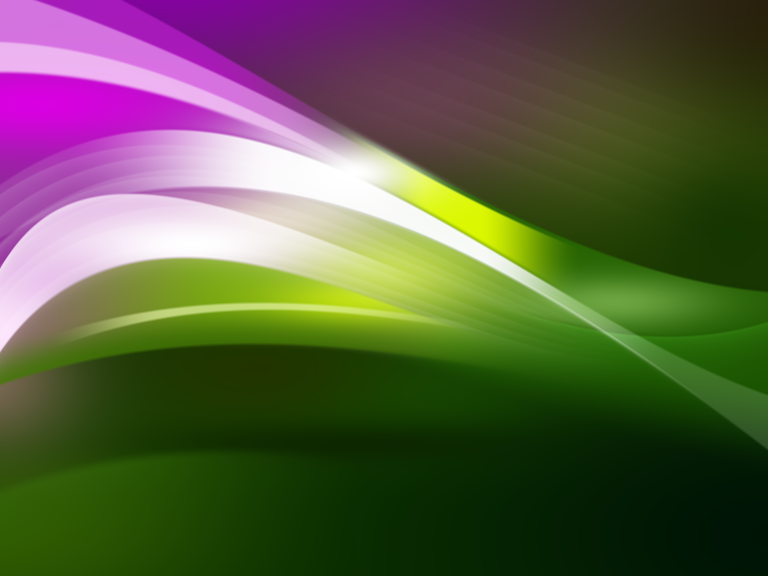
Give the GLSL for this background, as a WebGL 2 fragment shader.

```glsl
#version 300 es
precision highp float;
// Flowing silk ribbons of light, from magenta through white to green.
uniform vec2 u_resolution;
out vec4 fragColor;

vec2 p; // position, 0 to 1 on both axes
vec3 color;

float hash(float n) { return fract(sin(n * 12.9898) * 43758.5453); }

void paint(float r, float g, float b, float alpha) { color = mix(color, vec3(r, g, b), alpha); }

// Cubic through four heights at x = 0, 1/3, 2/3, 1.
float curve(float h0, float h1, float h2, float h3) {
    float a = 3.0 * p.x, b = a - 1.0, c = a - 2.0, d = a - 3.0;
    return -h0 * b * c * d / 6.0 + h1 * a * c * d / 2.0 - h2 * a * b * d / 2.0 + h3 * a * b * c / 6.0;
}

// Soft elliptical spot.
float glow(float x, float y, float rx, float ry) {
    vec2 d = (p - vec2(x, y)) / vec2(rx, ry);
    return exp(-dot(d, d));
}

float below(float height, float soft) { return smoothstep(-soft, soft, height - p.y); }

float band(float top, float bottom, float soft) {
    return below(top, .003) * (1.0 - below(bottom, soft));
}

// Crisp upper edge that fades downward.
float rim(float height, float width) {
    return below(height, .0025) * exp(-max(height - p.y, 0.0) / width);
}

// One on the left, zero on the right.
float fade(float from, float to) { return 1.0 - smoothstep(from, to, p.x); }

void background() {
    color = mix(vec3(.03, .17, 0), vec3(.13, .25, 0), smoothstep(.1, .7, p.y));
    paint(.29, .39, .07, .85 * glow(.78, .79, .2, .15));
    paint(.13, .13, 0.0, glow(1.03, 1.0, .2, .2));
    paint(.53, 0.0, .65, glow(.22, 1.06, .48, .28));
    paint(.43, .26, .33, .75 * glow(.53, .82, .19, .13));
    paint(.06, .19, 0.0, .7 * glow(.95, .61, .1, .1));
    // Faint slanted streaks
    for (float i = 0.0; i < 7.0; i++) {
        float height = .7 + .035 * i - .5 * (p.x - .7) + .02 * hash(i);
        color += .025 * rim(height, .02) * glow(.7, .78, .2, .18);
    }
    // Dark lower field with a broad green fold
    paint(.1, .32, 0.0, .8 * glow(.55, .32, .25, .1));
    paint(.14, .19, 0.0, .8 * glow(.33, .35, .17, .09));
    paint(.2, .36, 0.0, .9 * glow(0.0, .08, .3, .2));
    paint(.05, .14, 0.0, .8 * glow(.45, .23, .25, .035));
    float fold = curve(.146, .215, .149, .03);
    paint(.2, .42, .02, .65 * below(fold, .012) * exp(-max(fold - p.y, 0.0) / .1) * fade(.1, .5));
    paint(0.0, .08, .02, glow(1.0, .07, .35, .28));
    paint(.47, .4, .32, glow(-.02, .34, .12, .12));
}

void main() {
    p = gl_FragCoord.xy / u_resolution;
    float x = p.x, droop = exp(-16.0 * x);
    background();

    // Heights of the main folds, from top to bottom
    float outer = curve(1.1, .87, .627, .493);
    float veil = curve(1.02, .84, .597, .314);
    float sashTop = curve(.927, .804, .557, .314);
    float sashBottom = curve(.875, .781, .549, .253);
    float silkTop = curve(.679, .755, .545, .314);
    float silkBottom = curve(.587, .67, .517, .219);
    float arc = curve(.653, .623, .462, .441) - .12 * droop;
    float belly = curve(.444, .54, .401, .427) - .055 * droop;
    float threadTop = curve(.384, .474, .424, .332);
    float threadBottom = curve(.354, .462, .413, .332);
    float hem = curve(.332, .403, .354, .253);

    // Body of the sheaf, magenta to green
    vec3 body = mix(vec3(.16, .47, 0), vec3(.7, .13, .78), fade(.25, .6));
    float sheaf = band(outer, hem, .084 - .08 * fade(.35, .9));
    float upper = smoothstep(-.03, .03, p.y - belly);
    color = mix(color, body, sheaf * (.75 - .2 * x * x) * max(upper, smoothstep(.4, .6, x)));
    paint(.85, 0.0, .88, sheaf * glow(.04, .82, .24, .08));

    // Upper pink veil and sash
    float left = fade(.36, .54);
    paint(.94, .66, .97, .62 * left * band(veil, sashBottom, .006));
    paint(.98, .88, .98, .6 * left * band(sashTop, sashBottom, .004));
    paint(.93, .76, .95, .8 * band(sashBottom, silkTop, .01) * glow(.4, .76, .13, .06));

    // Yellow sliver along the outer edge
    float sliver = smoothstep(.44, .56, x) * fade(.62, .76);
    paint(.86, .97, 0.0, sliver * band(outer - .008, silkTop, .01));

    // Yellow-green and pale light inside the folds
    float inner = band(silkBottom, hem, .01);
    paint(.76, .86, .22, .95 * inner * glow(.5, .53, .19, .11));
    paint(.95, .92, .85, .8 * inner * glow(.36, .62, .15, .06));
    float skirt = band(belly, hem, .004);
    vec3 skirtColor = mix(vec3(.5, .7, .06), vec3(.56, .43, .42), fade(.02, .3));
    skirtColor = mix(vec3(.26, .46, .02), skirtColor, smoothstep(0.0, .08, p.y - hem));
    color = mix(color, skirtColor, skirt * .85 * fade(.4, .68));
    paint(.78, .9, 0.0, .85 * skirt * glow(.47, .48, .11, .035));

    // White silk ribbon and its translucent tail
    float silkLight = (.96 - .84 * fade(.08, .36)) * (.22 + .78 * fade(.62, .88));
    vec3 silkColor = mix(vec3(.72, .85, .68), vec3(1), fade(.65, .9));
    color = mix(color, silkColor, band(silkTop, silkBottom, .004) * silkLight);
    paint(1.0, 1.0, 1.0, below(outer, .01) * glow(.46, .7, .1, .055));

    // Lower white arc and the thin thread under it
    float lower = band(arc, belly, .004);
    paint(.95, .75, .96, .65 * lower * fade(.15, .42));
    paint(1.0, 1.0, 1.0, lower * glow(.25, .575, .2, .07));
    paint(1.0, .93, 1.0, .9 * lower * glow(0.0, .42, .15, .12));
    float thread = band(threadTop, threadBottom, .003) * smoothstep(.06, .22, x);
    paint(.9, .95, .65, .7 * thread * fade(.4, .65));

    // Pale crossing on the right
    paint(.55, .76, .36, .7 * band(outer, arc, .01) * glow(.8, .475, .13, .045));
    color += vec3(.06, .12, .05) * rim(arc, .03) * smoothstep(.6, .8, x);

    // Fine strands and bright rims
    for (float i = 0.0; i < 9.0; i++) {
        float strand = mix(silkTop, belly, (i + hash(i + 3.0)) / 9.0);
        strand += .03 * (hash(i) - .5) * sin(5.0 * x + i);
        paint(1.0, 1.0, 1.0, .13 * rim(strand, .025) * fade(.45, .85));
    }
    float crest = rim(silkBottom + .004, .004) * smoothstep(.4, .6, x) * fade(.75, .95);
    paint(1.0, 1.0, 1.0, .45 * (crest + rim(arc, .015) * fade(.3, .6)));
    fragColor = vec4(clamp(color, 0.0, 1.0), 1.0);
}
```
